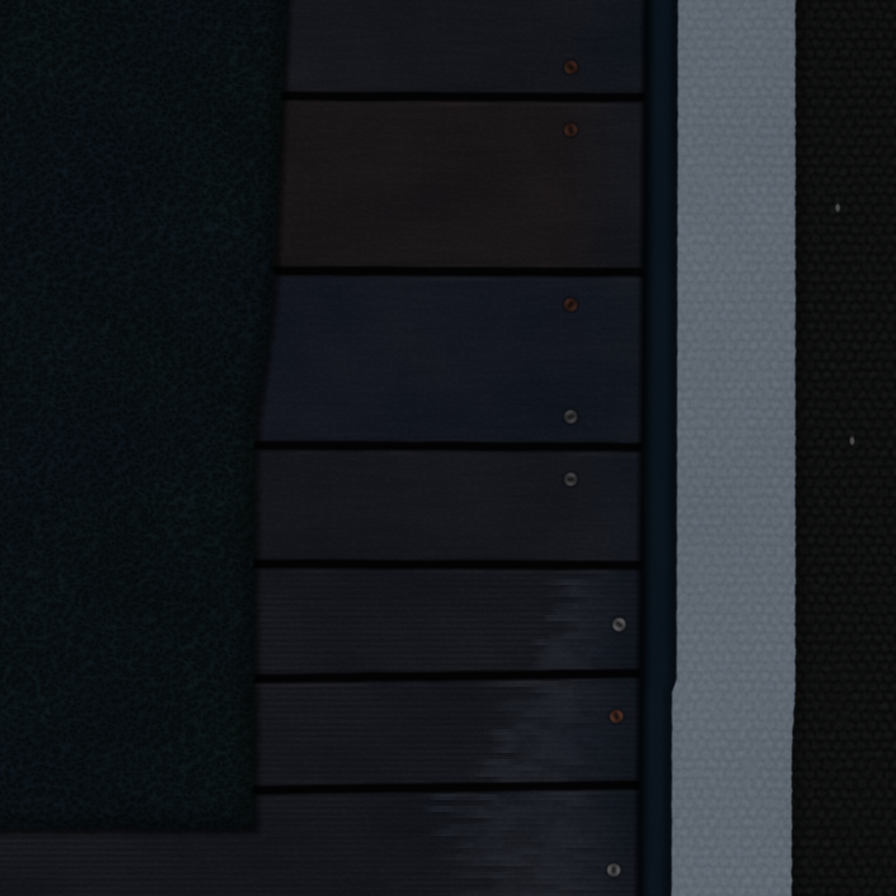
A WebGL 1 fragment shader for this texture:

```glsl
precision highp float;
uniform vec2 u_resolution;

vec2 hash2(vec2 p) {
  return fract(sin(vec2(dot(p, vec2(127.1, 311.7)), dot(p, vec2(269.5, 183.3)))) * 43758.5);
}

// Distance to the nearest jittered cell point
float cellular(vec2 p) {
  vec2 cell = floor(p), f = fract(p);
  float nearest = 1.0;
  for (int j = -1; j <= 1; j++)
    for (int i = -1; i <= 1; i++) {
      vec2 o = vec2(float(i), float(j));
      nearest = min(nearest, length(o + hash2(cell + o) - f));
    }
  return nearest;
}

float sineNoise(vec2 p) {
  float sum = 0.0, amp = 0.5;
  for (int i = 0; i < 4; i++) {
    sum += amp * sin(p.x + 1.7 * sin(p.y)) * cos(p.y - 1.3 * sin(p.x * 0.7));
    p = mat2(1.5, 0.9, -0.9, 1.5) * p + 2.3;
    amp *= 0.55;
  }
  return sum;
}

float cover(float d) {
  return smoothstep(-0.0018, 0.0018, d);
}

// Staggered raised dots of the woven tape
float weave(vec2 p) {
  vec2 q = p * vec2(78.0, 92.0) + 0.12 * sineNoise(p * 60.0);
  q.x += 0.5 * mod(floor(q.y), 2.0);
  return smoothstep(0.65, 0.1, length(fract(q) - 0.5));
}

float seamHeight(float i) {
  return i < 3.0 ? 0.892 - 0.195 * i : 0.370 - 0.1245 * (i - 3.0);
}

vec3 planks(vec2 p) {
  float index = 0.0, gap = 1.0, lip = 0.0;
  for (int i = 0; i < 6; i++) {
    float tilt = (i > 3 ? 0.014 : -0.004) * (p.x - 0.5);
    float d = p.y - seamHeight(float(i)) - tilt - 0.0005 * sineNoise(vec2(p.x * 45.0, float(i)));
    index += step(d, 0.0);
    gap = min(gap, abs(d));
    lip += smoothstep(0.004, 0.0, abs(d + 0.008)) + 0.7 * smoothstep(0.003, 0.0, abs(d - 0.007));
  }
  float blotch = sineNoise(p * vec2(13.0, 17.0) + index * 3.1);
  float grain = sineNoise(p * vec2(25.0, 260.0) + index);
  vec3 col = vec3(0.078, 0.084, 0.106);
  col = mix(col, vec3(0.096, 0.084, 0.090), step(0.5, index) * step(index, 1.5));
  col = mix(col, vec3(0.072, 0.085, 0.116), step(1.5, index) * step(index, 2.5));
  col = mix(col, vec3(0.064, 0.082, 0.112), 0.6 * smoothstep(0.62, 0.70, p.x));
  col += vec3(0.018, 0.014, 0.011) * blotch + 0.007 * grain;
  col += 0.016 * (cellular(p * vec2(190.0, 260.0)) - 0.45);

  // Grooved lower boards with ragged worn patches
  float grooved = step(3.5, index);
  float row = floor(p.y * 150.0);
  col += grooved * 0.009 * sin(p.y * 942.5) * (0.7 + 0.6 * blotch);
  float wornEdge = 0.50 + 0.32 * p.y + 0.08 * (hash2(vec2(row, 4.0)).x - 0.5) + 0.05 * blotch;
  float worn = smoothstep(0.0, 0.03, p.x - wornEdge) * smoothstep(0.71, 0.63, p.x);
  worn *= 0.5 + 0.5 * smoothstep(-0.4, 0.4, sineNoise(vec2(p.x * 55.0, row * 2.7)));
  col += grooved * worn * vec3(0.040, 0.043, 0.049);
  float lipPatch = smoothstep(-0.2, 0.6, sineNoise(vec2(p.x * 24.0, index * 5.0)));
  col += vec3(0.034, 0.030, 0.028) * lip * (0.2 + 0.8 * lipPatch);
  float halfGap = 0.0045 + 0.0007 * sineNoise(vec2(p.x * 30.0, index));
  col *= smoothstep(-0.008, 0.012, gap);
  return mix(col, vec3(0.010, 0.011, 0.015), smoothstep(halfGap + 0.002, halfGap - 0.002, gap));
}

// Screws: pairs around wide seams, single ones in grooved boards
vec3 addScrews(vec3 col, vec2 p) {
  for (int i = 0; i < 9; i++) {
    float k = float(i), j = k - 6.0;
    float side = 1.0 - 2.0 * mod(k, 2.0);
    vec2 c = vec2(0.637, seamHeight(floor(k * 0.5)) - 0.002 + side * 0.035);
    if (i > 5) c = vec2(0.691 - 0.003 * j, 0.303 - 0.1025 * j - 0.0345 * j * (j - 1.0));
    float shown = i == 2 ? 0.0 : 1.0;
    float rust = (i < 4 || i == 7) ? 1.0 : 0.0;
    vec3 metal = mix(vec3(0.23, 0.23, 0.235), vec3(0.20, 0.12, 0.095), rust);
    if (i > 5) metal *= 1.35;
    float r = length(p - c);
    metal *= 0.5 + 0.5 * smoothstep(0.001, 0.005, r);
    metal *= 0.9 + 0.2 * sin(atan(p.y - c.y, p.x - c.x) * 2.0 + k);
    col *= 1.0 - 0.35 * shown * smoothstep(0.012, 0.007, r);
    col = mix(col, metal, shown * smoothstep(0.0092, 0.0055, r));
  }
  return col;
}

void main() {
  vec2 p = gl_FragCoord.xy / u_resolution;
  vec3 col = addScrews(planks(p), p);

  // Carpet with a tapering upper side and its shadow
  float fuzz = 0.002 * sineNoise(p * 190.0);
  float side = 0.283 + 0.022 * smoothstep(0.48, 0.70, p.y) + 0.046 * max(p.y - 0.69, 0.0) + fuzz;
  float inside = min(side - p.x, p.y - 0.0755 + fuzz);
  col *= 1.0 - 0.6 * smoothstep(-0.012, 0.0, inside);
  float tuft = cellular(p * vec2(125.0, 150.0) + sineNoise(p * 60.0));
  float pile = cellular(p * vec2(210.0, 230.0));
  vec3 carpet = mix(vec3(0.034, 0.061, 0.064), vec3(0.034, 0.056, 0.078), 0.5 + 0.7 * sineNoise(p * 9.0));
  carpet *= (0.45 + 0.8 * tuft + 0.5 * pile) * (0.7 + 0.3 * smoothstep(0.0, 0.025, inside));
  carpet *= 1.0 + 0.12 * sineNoise(p * 21.0);
  col = mix(col, carpet, smoothstep(-0.003, 0.003, inside));

  // Blue metal rail
  float railLeft = 0.712 + 0.008 * p.y;
  float tapeLeft = 0.7495 + 0.005 * smoothstep(0.225, 0.245, p.y) + 0.002 * p.y;
  float across = (p.x - railLeft) / (tapeLeft - railLeft);
  vec3 rail = vec3(0.036, 0.070, 0.102) * (0.3 + 0.8 * smoothstep(0.0, 0.4, across));
  rail *= 1.0 - 0.4 * smoothstep(0.6, 0.95, across);
  rail += 0.005 * sineNoise(p * vec2(90.0, 14.0)) + 0.008 * (pile - 0.45);
  col *= 1.0 - 0.55 * smoothstep(-0.007, 0.0, p.x - railLeft);
  col = mix(col, rail, cover(p.x - railLeft));

  // Pale woven tape
  float knot = weave(p);
  float fibre = cellular(p * 170.0) - 0.45;
  vec3 tape = vec3(0.368, 0.400, 0.440) + 0.028 * (knot - 0.4) + 0.04 * fibre;
  tape += 0.014 * sineNoise(p * vec2(11.0, 8.0));
  col = mix(col, tape, cover(p.x - tapeLeft + 0.0006 * sineNoise(p * 120.0)));

  // Dark woven border with two pale flecks
  float darkLeft = 0.884 + 0.004 * smoothstep(0.15, 0.25, p.y) + 0.0012 * sineNoise(vec2(3.0, p.y * 160.0));
  vec3 border = vec3(0.053, 0.055, 0.058) + 0.030 * (knot - 0.4) + 0.03 * fibre;
  border *= 0.7 + 0.3 * smoothstep(0.0, 0.02, p.x - darkLeft);
  for (int i = 0; i < 2; i++) {
    vec2 d = p - vec2(0.935, 0.768) - float(i) * vec2(0.016, -0.26);
    border += 0.25 * smoothstep(0.004, 0.001, length(d * vec2(1.0, 0.6)));
  }
  col = mix(col, border, cover(p.x - darkLeft));
  gl_FragColor = vec4(clamp(col, 0.0, 1.0), 1.0);
}
```
